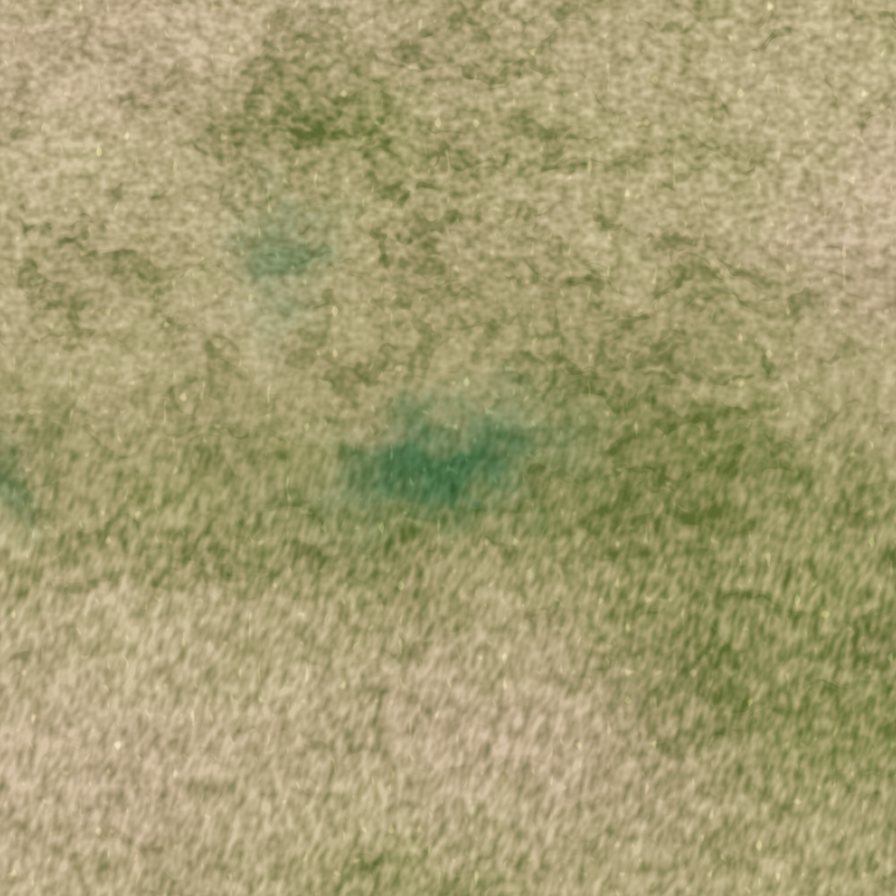
Write a WebGL 2 fragment shader that draws this texture.

```glsl
#version 300 es
precision highp float;
// Patchy dry lawn: straw-coloured turf with olive areas and a few deep green spots.

uniform vec2 u_resolution;
out vec4 fragColor;

const vec3 SHADE = vec3(0.38, 0.41, 0.21);
const vec3 STRAW = vec3(0.65, 0.61, 0.44);
const vec3 BLEACHED = vec3(0.82, 0.77, 0.62);
const vec3 DEEP_GREEN = vec3(0.23, 0.41, 0.25);

// Integer hash turned into a unit gradient
vec2 gradientAt(vec2 cell, uint seed) {
    uvec2 c = uvec2(ivec2(cell) + 4096);
    uint h = c.x * 1597334677u ^ c.y * 3812015801u ^ seed * 668265263u;
    h = (h ^ (h >> 15)) * 2246822519u;
    h = (h ^ (h >> 13)) * 3266489917u;
    float angle = float((h ^ (h >> 16)) & 65535u) * 6.28319 / 65536.0;
    return vec2(cos(angle), sin(angle));
}

// Gradient noise, roughly -0.7 to 0.7
float noise(vec2 p, uint seed) {
    vec2 i = floor(p), f = p - i;
    vec2 u = f * f * f * (f * (f * 6.0 - 15.0) + 10.0);
    vec2 e = vec2(1.0, 0.0);
    float a = dot(gradientAt(i, seed), f);
    float b = dot(gradientAt(i + e.xy, seed), f - e.xy);
    float c = dot(gradientAt(i + e.yx, seed), f - e.yx);
    float d = dot(gradientAt(i + e.xx, seed), f - e.xx);
    return mix(mix(a, b, u.x), mix(c, d, u.x), u.y);
}

float fbm(vec2 p, int octaves, uint seed) {
    float sum = 0.0, amplitude = 1.0;
    for (int i = 0; i < octaves; i++) {
        sum += amplitude * noise(p, seed + uint(i));
        p = p * 2.03 + 7.3;
        amplitude *= 0.6;
    }
    return sum;
}

// Soft elliptical area, tilted by an angle
float area(vec2 p, vec2 centre, vec2 radii, float tilt) {
    float c = cos(tilt), s = sin(tilt);
    vec2 q = mat2(c, -s, s, c) * (p - centre) / radii;
    return exp(-dot(q, q));
}

// Fine grass grain: flat tufts far away, upright leaning blades up close
float grain(vec2 p, float far) {
    vec2 lean = vec2(p.x - 0.25 * p.y, p.y);
    float blades = noise(lean * vec2(88.0, 46.0), 21u)
                 + 0.75 * noise(lean * vec2(150.0, 85.0), 22u);
    float tufts = noise(p * vec2(66.0, 84.0), 23u)
                + 0.75 * noise(p * vec2(125.0, 140.0), 24u);
    return mix(blades, tufts, far);
}

// Straw ramp from shaded to bleached, tone 0 to 5
vec3 grassColour(float tone) {
    vec3 low = mix(SHADE, STRAW, clamp(tone / 3.0, 0.0, 1.0));
    return mix(low, BLEACHED, clamp((tone - 3.0) / 2.5, 0.0, 1.0));
}

void main() {
    vec2 p = gl_FragCoord.xy / u_resolution;
    p.x *= u_resolution.x / u_resolution.y;
    float far = smoothstep(0.3, 0.8, p.y);

    // Ragged borders for every broad area
    vec2 warp = vec2(fbm(p * 9.0, 4, 1u), fbm(p * 11.0, 4, 6u));
    vec2 w = p + 0.055 * warp;

    // Living and dried-out areas
    float lush = area(w, vec2(0.80, 0.43), vec2(0.28, 0.16), -0.5)
               + area(w, vec2(0.92, 0.20), vec2(0.17, 0.20), 0.4)
               + 0.9 * area(w, vec2(0.34, 0.43), vec2(0.28, 0.10), 0.0)
               + 0.8 * area(w, vec2(0.39, 0.86), vec2(0.14, 0.07), -0.3)
               + 0.8 * area(w, vec2(0.47, 0.00), vec2(0.13, 0.06), 0.0);
    float dry = area(w, vec2(0.10, 0.95), vec2(0.34, 0.11), 0.1)
              + area(w, vec2(0.99, 0.74), vec2(0.10, 0.13), 0.0)
              + area(w, vec2(0.60, 0.17), vec2(0.22, 0.11), -0.3)
              + area(w, vec2(0.06, 0.13), vec2(0.26, 0.17), 0.0);
    lush = min(lush, 1.1);

    // Medium clumps, wider than tall, strongest in the distance
    float broad = fbm(p * vec2(5.0, 7.0) + warp * 0.5, 3, 31u);
    float clumps = fbm(p * vec2(19.0, 31.0) + warp, 3, 41u);
    float darkTufts = smoothstep(0.12, 0.5, clumps + 0.5 * broad) * (1.0 - 0.6 * dry);

    // Combined brightness
    float blade = grain(p, far);
    float tone = 3.5 - 1.45 * lush + 0.6 * dry - 1.1 * broad - 0.95 * clumps;
    tone -= darkTufts * mix(0.3, 0.9, far);
    tone += blade * mix(2.5, 2.2, far);
    vec3 colour = grassColour(tone);

    // Warm bare soil against olive growth
    float hue = clamp(0.7 * lush - dry - 0.4 * warp.x, -1.0, 1.0);
    colour += hue * vec3(-0.018, 0.008, -0.030);

    // Deep green spots
    float spot = 0.95 * area(w, vec2(0.50, 0.485), vec2(0.105, 0.052), 0.22)
               + 0.5 * area(w, vec2(0.31, 0.715), vec2(0.035, 0.06), 0.1)
               + 0.4 * area(w, vec2(0.00, 0.46), vec2(0.035, 0.05), 0.0);
    colour = mix(colour, DEEP_GREEN + 0.12 * blade, clamp(spot, 0.0, 0.85));

    // Sparse pale blades catching the light
    float glint = smoothstep(0.34, 0.62, noise(p * vec2(95.0, 62.0), 51u));
    colour += glint * vec3(0.13, 0.13, 0.10);

    fragColor = vec4(clamp(colour, 0.0, 1.0), 1.0);
}
```
